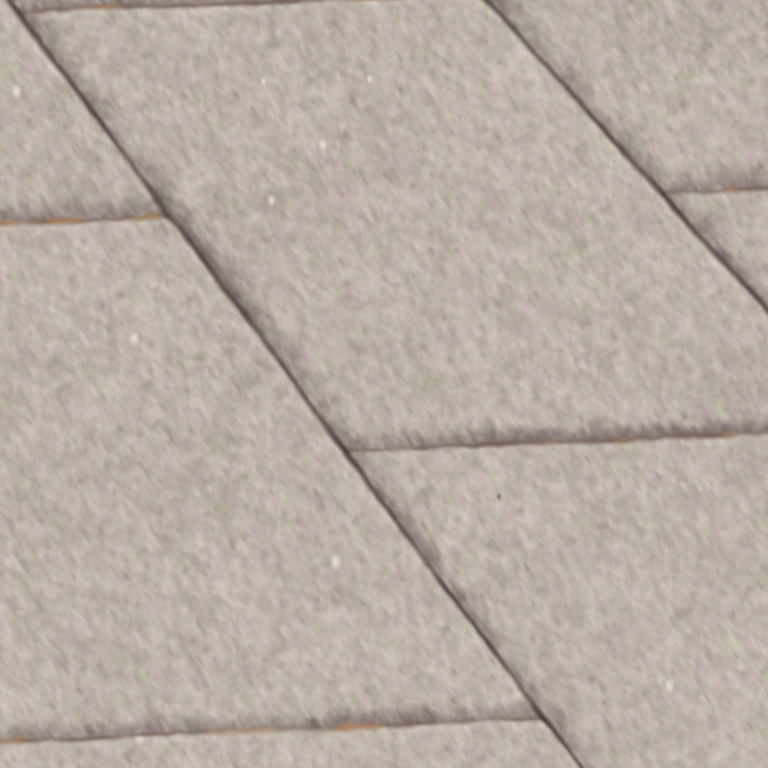
A Shadertoy shader for this texture:

```glsl
const vec2 SEAM_START = vec2(0.012, 0.62);    // first seam at the top edge, slab width there
const vec2 SEAM_SLOPE = vec2(0.745, 0.165);   // lean of the first seam, added lean per column
const float CROSS_TILT = 0.045;
const vec3 ROW_CURVE = vec3(0.017, 0.505, 0.085); // depth = x + y*row + z*row^2
const float SEAM_HALF_WIDTH = 0.0034;
const float CROSS_HALF_WIDTH = 0.0027;
const float EDGE_SOFTNESS = 0.0032;
const float GRAIN_CONTRAST = 0.17;
const vec2 GRAIN_SCALE = vec2(66.0, 112.0);
const vec2 GRAIN_AXIS = vec2(0.50, -0.866);
const float SPECK_CELLS = 13.0;

const vec3 STONE = vec3(0.738, 0.696, 0.658);
const vec3 GRAIN_TINT = vec3(0.034, -0.020, 0.042);
const vec3 SEAM_DARK = vec3(0.29, 0.23, 0.23);
const vec3 CROSS_DARK = vec3(0.47, 0.39, 0.35);
const vec3 SHADE = vec3(0.49, 0.44, 0.43);
const vec3 RUST = vec3(0.70, 0.53, 0.37);
const vec3 HIGHLIGHT = vec3(0.92, 0.90, 0.86);

float hash(vec2 p) {
    vec3 h = fract(vec3(p.xyx) * 0.1031);
    h += dot(h, h.yzx + 33.33);
    return fract((h.x + h.y) * h.z);
}

float noise(vec2 p) {
    vec2 i = floor(p), f = fract(p);
    f = f * f * (3.0 - 2.0 * f);
    return mix(mix(hash(i), hash(i + vec2(1, 0)), f.x),
               mix(hash(i + vec2(0, 1)), hash(i + vec2(1, 1)), f.x), f.y);
}

// Soft line of the given half width around distance zero
float line(float dist, float halfWidth) {
    float soft = EDGE_SOFTNESS + 0.5 / iResolution.y;
    return 1.0 - smoothstep(halfWidth - soft, halfWidth + soft, abs(dist));
}

// One-sided shade: a worn band that fades away from a joint
float wornBand(float dist, float reach) {
    return smoothstep(-0.003, 0.003, dist) * (1.0 - smoothstep(0.1 * reach, reach, dist));
}

// Position along and across the grain
vec2 grainSpace(vec2 uv) {
    return vec2(dot(uv, GRAIN_AXIS), dot(uv, vec2(-GRAIN_AXIS.y, GRAIN_AXIS.x)));
}

vec3 stoneColour(vec2 uv, vec2 slab) {
    vec2 q = grainSpace(uv) * GRAIN_SCALE;
    float grain = 0.45 * noise(q + 20.0) + 0.35 * noise(q * 1.6 + 70.0)
                + 0.20 * noise(q * 2.9 + 310.0);
    float pits = smoothstep(0.72, 0.98, noise(q * 0.9 + 230.0));
    float tint = noise(q * 0.9 + 140.0) - 0.5;
    float mottle = noise(uv * 8.0 + 5.0) + noise(uv * 24.0 + 40.0) - 1.0;
    float tone = GRAIN_CONTRAST * (grain - 0.48) + 0.022 * mottle - 0.05 * pits
               + 0.012 * (hash(slab + 50.0) - 0.5);
    return STONE + tone + GRAIN_TINT * tint;
}

// Sparse bright and dark mineral specks
vec3 addSpecks(vec3 colour, vec2 uv) {
    vec2 cell = floor(uv * SPECK_CELLS);
    float pick = hash(cell + 210.0);
    vec2 centre = 0.25 + 0.5 * vec2(hash(cell + 31.0), hash(cell + 87.0));
    vec2 offset = (fract(uv * SPECK_CELLS) - centre) / SPECK_CELLS;
    float size = mix(0.006, 0.012, hash(cell + 9.0));
    float mask = 1.0 - smoothstep(0.1 * size, size, length(offset * vec2(1.2, 0.85)));
    colour = mix(colour, HIGHLIGHT, 0.75 * mask * step(0.96, pick));
    return mix(colour, SHADE, 0.8 * mask * step(pick, 0.02));
}

void mainImage(out vec4 fragColor, in vec2 fragCoord) {
    vec2 uv = fragCoord / iResolution.xy;
    float depth = 1.0 - uv.y;

    // Columns converge upward
    float slabWidth = SEAM_START.y + SEAM_SLOPE.y * depth;
    float wobble = 0.006 * (noise(uv * 9.0 + 3.0) - 0.5) + 0.002 * (noise(uv * 60.0) - 0.5);
    float column = (uv.x + wobble - SEAM_START.x - SEAM_SLOPE.x * depth) / slabWidth;
    float columnId = floor(column);
    float seamId = floor(column + 0.5);
    float lean = SEAM_SLOPE.x + SEAM_SLOPE.y * seamId;
    float seamDist = (column - seamId) * slabWidth / sqrt(1.0 + lean * lean);

    // Rows grow toward the viewer, alternate columns shift by half a slab
    float ripple = 0.004 * (noise(uv * 9.0 + 60.0) - 0.5) + 0.003 * (noise(uv * 60.0 + 8.0) - 0.5);
    float tilted = depth + CROSS_TILT * uv.x + ripple;
    float disc = ROW_CURVE.y * ROW_CURVE.y + 4.0 * ROW_CURVE.z * (tilted - ROW_CURVE.x);
    float slope = sqrt(max(disc, 0.01));
    float row = (slope - ROW_CURVE.y) / (2.0 * ROW_CURVE.z) + 0.5 * mod(columnId, 2.0);
    float crossDist = (row - floor(row + 0.5)) * slope;

    vec3 colour = addSpecks(stoneColour(uv, vec2(columnId, floor(row))), uv);

    // Ragged wear above cross joints and right of seams, broken up by the grain
    vec2 q = grainSpace(uv) * GRAIN_SCALE;
    float wear = noise(uv * 12.0 + 90.0);
    float patches = noise(uv * 31.0 + 260.0);
    float fine = 0.6 * noise(q + 400.0) + 0.4 * noise(q * 1.8 + 500.0);
    float raggedness = 0.35 + 0.5 * patches + 0.6 * fine;
    float crossShade = wornBand(-crossDist, 0.034 * raggedness) * (0.1 + 0.45 * wear + 0.65 * fine);
    float seamShade = wornBand(seamDist, 0.040 * raggedness) * (0.5 * wear + 0.55 * fine);
    float shade = clamp(max(crossShade, seamShade), 0.0, 0.9);
    colour *= mix(vec3(1.0), SHADE / STONE, shade);

    // Pale rim on the lit edges
    float rim = max(line(seamDist + 0.009, 0.003), 0.6 * line(crossDist - 0.009, 0.003));
    colour += 0.05 * rim * patches;

    // Cross joints, broken and flecked with rust
    float rust = smoothstep(0.58, 0.85, noise(vec2(uv.x * 21.0, row * 3.0) + 33.0));
    vec3 crossColour = mix(CROSS_DARK, RUST, rust * (0.5 + 0.5 * fine));
    float crossWidth = CROSS_HALF_WIDTH * (0.5 + 0.5 * wear + 0.5 * fine + 0.5 * rust);
    float crossStrength = 0.15 + 0.35 * wear + 0.7 * patches;
    colour = mix(colour, crossColour, min(crossStrength, 1.0) * line(crossDist, crossWidth));

    // Long seams, uneven, smudged where chipped and wider where joints meet
    float chipped = smoothstep(0.4, 0.75, noise(uv * 7.0 + 44.0));
    float smudge = chipped * (0.3 + 0.8 * fine) * line(seamDist - 0.008, 0.004);
    colour = mix(colour, SHADE * 0.82, 0.75 * min(smudge, 1.0));
    float meeting = exp(-abs(crossDist) / 0.016);
    float seamWidth = SEAM_HALF_WIDTH * (0.45 + 0.6 * wear + 0.4 * fine + 0.4 * meeting);
    float seamStrength = min(0.5 + 0.5 * noise(uv * 18.0 + 160.0) + 0.2 * meeting, 1.0);
    colour = mix(colour, SEAM_DARK, seamStrength * line(seamDist, seamWidth));

    fragColor = vec4(clamp(colour, 0.0, 1.0), 1.0);
}
```
